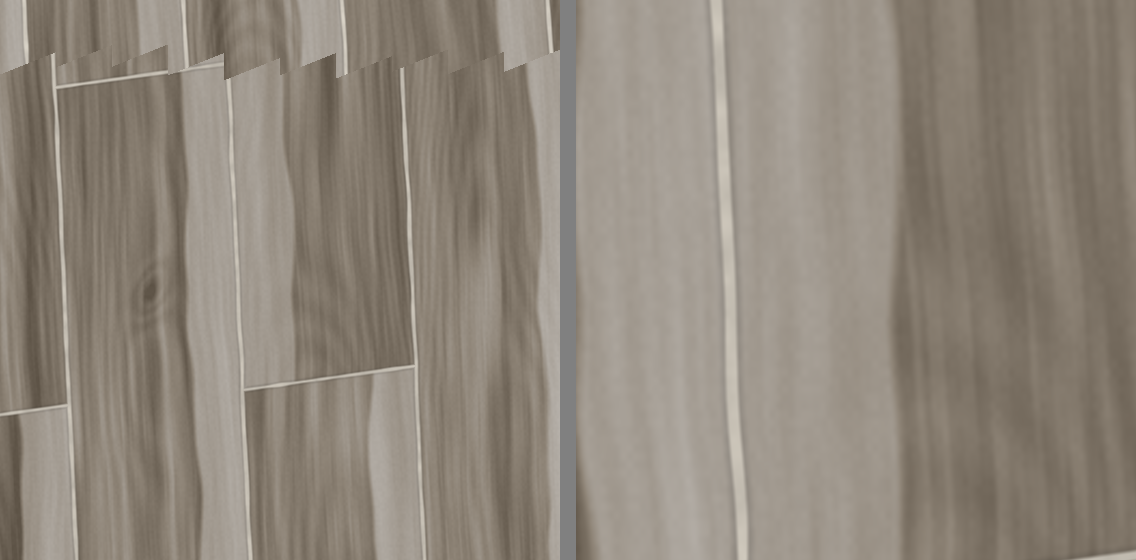
Left: the whole. Right: its middle third, enlarged.
Write a Shadertoy shader that draws this texture.

```glsl
// Wood-look plank floor: leaning staggered planks with pale grout, each split into
// dark heartwood and pale sapwood. Grain is stretched value noise plus nested arch
// rings; a jagged seam near the top shifts to a second run of planks.

const float PLANK_WIDTH  = 0.311;
const float PLANK_START  = 0.136;   // first long joint at the bottom edge
const float LEAN         = 0.045;   // sideways drift of long joints per unit height
const float BAND_WIDTH   = 0.284;   // planks above the seam
const float BAND_START   = 0.110;
const float BAND_LEAN    = 0.068;
const float JOINT_HEIGHT = 0.29;    // end joint of column 0, before stagger
const float JOINT_STEP   = 0.035;
const float JOINT_STAGGER = 0.575;
const float JOINT_SLOPE  = 0.14;
const float SEAM_HEIGHT  = 0.856;
const float SEAM_TOOTH   = 0.10;    // width of one seam step
const float GROUT_HALF   = 0.0036;
const float SAP_EDGE     = 0.70;    // fraction of the plank where sapwood begins
const float HEART_TONE   = 0.40;
const float SAP_TONE     = 0.76;
const vec2  KNOT         = vec2(0.50, 0.48);
const vec3  DARK  = vec3(0.37, 0.33, 0.28);
const vec3  MID   = vec3(0.555, 0.515, 0.463);
const vec3  PALE  = vec3(0.72, 0.70, 0.675);
const vec3  GROUT = vec3(0.77, 0.745, 0.70);

float hash(vec2 p) {
    return fract(sin(dot(p, vec2(127.1, 311.7))) * 43758.5453);
}

float noise(vec2 p) {
    vec2 i = floor(p), f = fract(p);
    f = f * f * (3.0 - 2.0 * f);
    return mix(mix(hash(i), hash(i + vec2(1, 0)), f.x),
               mix(hash(i + vec2(0, 1)), hash(i + vec2(1, 1)), f.x), f.y);
}

// Height of the saw-toothed seam at x
float seamHeight(float x) {
    float tooth = x / SEAM_TOOTH;
    return SEAM_HEIGHT + 0.03 * hash(vec2(floor(tooth), 4.0)) + 0.04 * fract(tooth);
}

// Lightness of the wood, 0 dark to 1 pale; across runs 0 to 1 over the plank
float woodTone(float across, float y, vec2 id, bool flipped) {
    float variety = hash(id + 7.3);
    vec2 q = vec2(across * PLANK_WIDTH, y) + 40.0 * vec2(variety, hash(id + 2.1));
    q.x += 0.012 * (noise(q * vec2(9.0, 4.0)) - 0.5);

    // Sapwood on one side, with a darker rim on the heartwood beside it
    float side = flipped ? 1.0 - across : across;
    float edge = SAP_EDGE + 0.08 * (variety - 0.5) + 0.05 * (noise(q.yy * 7.0) - 0.5);
    float sap = smoothstep(-0.015, 0.02, side - edge);
    float rim = (1.0 - sap) * smoothstep(0.16, 0.0, edge - side);

    // Streaks at three scales, long in y
    float broad = noise(q * vec2(28.0, 1.3)) - 0.5;
    float streak = noise(q * vec2(85.0, 3.0)) - 0.5;
    float fine = noise(q * vec2(230.0, 9.0)) - 0.5;
    float sliver = smoothstep(0.76, 0.92, noise(q * vec2(42.0, 1.6) + 9.0));

    // Nested arches, bent around a knot on every third column
    float hasKnot = step(abs(mod(id.x, 3.0)), 0.5) * step(id.y, 0.5);
    vec2 k = (vec2(across, y) - KNOT) * vec2(PLANK_WIDTH, 1.0);
    k.x -= 0.3 * k.y;
    float knot = hasKnot * exp(-dot(k * vec2(1.0, 0.6), k * vec2(1.0, 0.6)) / 0.0011);
    float core = hasKnot * exp(-dot(k * vec2(1.0, 0.55), k * vec2(1.0, 0.55)) / 0.00007);
    float bow = across - 0.45 - 0.2 * (variety - 0.5);
    float arch = 2.6 * bow * bow + 0.45 * y + 0.45 * noise(q * vec2(9.0, 3.0)) + 0.3 * knot;
    float rings = sin(55.0 * arch);

    float grain = 0.50 * broad + 0.30 * streak + 0.15 * fine + 0.045 * rings;
    return mix(HEART_TONE, SAP_TONE, sap) + 0.14 * (variety - 0.5)
         + grain * mix(1.0, 0.42, sap) + 0.25 * sliver * (1.0 - sap)
         - 0.13 * rim - 0.35 * core - 0.08 * knot;
}

vec3 woodColor(float tone) {
    float t = clamp(tone, 0.0, 1.0) * 2.0;
    return t < 1.0 ? mix(DARK, MID, t) : mix(MID, PALE, t - 1.0);
}

void mainImage(out vec4 fragColor, in vec2 fragCoord) {
    vec2 p = fragCoord / iResolution.y;
    float soft = 0.0012 + 0.7 / iResolution.y;
    bool band = p.y > seamHeight(p.x);

    // Column number and position across it
    float wobble = 0.003 * (noise(p * vec2(3.0, 14.0)) - 0.5);
    float width = band ? BAND_WIDTH : PLANK_WIDTH;
    float x = band ? p.x - 0.085 * smoothstep(0.62, 0.95, p.x) - BAND_START + BAND_LEAN * p.y
                   : p.x - PLANK_START + LEAN * p.y;
    x = (x + wobble) / width;
    float column = floor(x), across = x - column;

    // Staggered, slanted end joint of this column
    float odd = mod(column, 2.0);
    float joint = JOINT_HEIGHT + JOINT_STEP * column + JOINT_STAGGER * (1.0 - odd)
                + JOINT_SLOPE * (across - 0.5) * PLANK_WIDTH;
    float row = band ? 2.0 : step(joint, p.y);
    bool flipped = !band && odd * row > 0.5;
    vec3 color = woodColor(woodTone(across, p.y, vec2(column, row), flipped));

    // Grout with uneven width and a faint shadow
    float gap = min(across, 1.0 - across) * width;
    if (!band) gap = min(gap, abs(p.y - joint) + 0.0006);
    float halfWidth = GROUT_HALF * (0.7 + 0.5 * noise(p * vec2(40.0, 25.0)));
    color *= 1.0 - 0.13 * smoothstep(0.009, 0.003, gap);
    vec3 grout = GROUT * (0.95 + 0.1 * noise(p * 60.0)) + (band ? 0.05 : 0.0);
    color = mix(color, grout, 1.0 - smoothstep(halfWidth - soft, halfWidth + soft, gap));

    // Fine surface speckle
    color += 0.018 * (noise(p * vec2(260.0, 200.0)) - 0.5);
    fragColor = vec4(color, 1.0);
}
```
